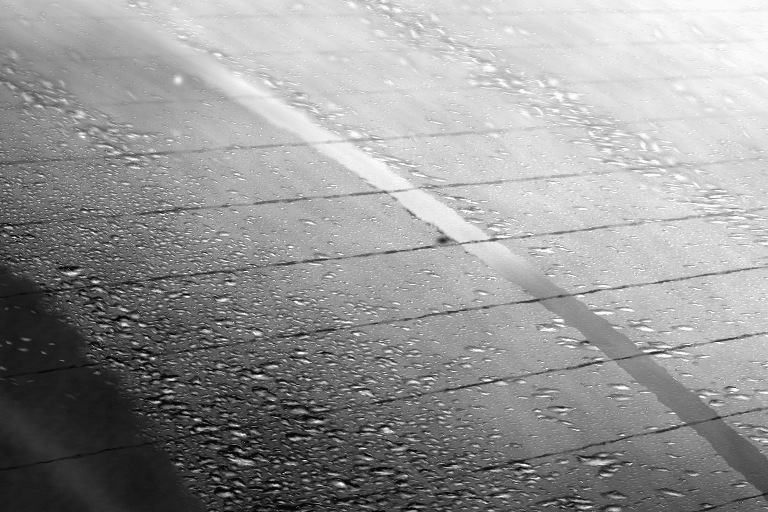
Write a Shadertoy shader that draws this texture.

```glsl
// Wet tiled surface in soft focus: water beads, dark seams and a pale strip receding diagonally.
const float SEAM_HORIZON = 1.548;   // height at which the seams converge
const float SEAM_SCALE = 0.868;
const float SEAM_RATIO = 1.14;      // growth of each tile toward the viewer
const float SEAM_WIDTH = 0.0019;
const float STRIP_HALF_WIDTH = 0.041;
const float CARPET_EDGE = -0.42;    // offset from the strip where dense beads begin
const vec2 BEAD_FREQ = vec2(74.0, 15.0);
const vec2 DROP_FREQ = vec2(40.0, 9.5);
const vec2 POOL_FREQ = vec2(24.0, 6.5);
const vec2 GRAIN_FREQ = vec2(145.0, 30.0);
const vec2 BOKEH_FREQ = vec2(30.0, 40.0);
const float DROP_CONTRAST = 0.45;
const float SHADOW_TONE = 0.105;

vec3 hash3(vec2 p) {
    vec3 v = fract(vec3(p.xyx) * vec3(0.1031, 0.1030, 0.0973));
    v += dot(v, v.yxz + 33.33);
    return fract((v.xxy + v.yzz) * v.zyx);
}

// Layered sines, roughly -1 to 1
float ripple(vec2 p) {
    float sum = 0.0, gain = 0.5;
    for (int i = 0; i < 4; i++) {
        sum += gain * sin(p.x + 1.7 * sin(p.y)) * cos(p.y * 1.1 - 0.6 * p.x);
        p = mat2(1.5, 1.2, -1.2, 1.5) * p + 2.3;
        gain *= 0.6;
    }
    return sum;
}

float band(float v, float center, float width) {
    float d = (v - center) / width;
    return exp(-d * d);
}

// Scattered slanted drops: dark upper rim, bright lower core
float drops(vec2 q, float cover, float soft) {
    vec2 cell = floor(q);
    float tone = 0.0;
    for (int j = -1; j <= 1; j++) {
        for (int i = -1; i <= 1; i++) {
            vec2 id = cell + vec2(i, j);
            vec3 h = hash3(id + 40.0);
            vec3 kind = hash3(id + 171.0);
            float radius = mix(0.27, 0.6, h.z) * smoothstep(0.0, 0.15, cover - kind.x);
            vec2 d = (q - id - 0.2 - 0.6 * h.xy) / max(radius, 0.001);
            d.y += mix(0.1, 0.95, kind.y) * d.x;
            d.y *= mix(1.0, 1.3, kind.z);
            float body = 1.0 - smoothstep(1.0 - soft, 1.0 + soft, length(d));
            vec2 core = (d - vec2(0.1, -0.3)) * vec2(0.8, 1.2);
            tone += body * (mix(1.4, 2.2, h.x) * exp(-2.6 * dot(core, core)) - 0.65);
        }
    }
    return clamp(tone, -0.85, 1.4);
}

void mainImage(out vec4 fragColor, in vec2 fragCoord) {
    vec2 p = fragCoord / iResolution.y;
    float pixel = 1.0 / iResolution.y;
    float blur = smoothstep(0.5, 0.92, p.y + 0.06 * smoothstep(0.8, 1.4, p.x));

    // Perspective coordinates: tile row, and offset from the strip
    float skew = 1.0 - 0.19 * p.x;
    float depth = SEAM_HORIZON - (p.y - 0.195 * p.x) / skew;
    float row = log(depth / SEAM_SCALE) / log(SEAM_RATIO);
    float offset = p.x - (1.562 - 0.966 * p.y - 0.435 * p.y * p.y);
    vec2 ground = vec2((p.x + 0.6 * p.y - 0.75) / depth, -row);
    float wobble = ripple(p * 42.0);
    float rough = ripple(p * 95.0 + 7.0);
    float patches = ripple(p * 13.0 + 4.0);
    float streaks = ripple(vec2(offset * 55.0, p.y * 22.0));

    // Broad light falling from the upper right
    float reach = 0.35 * p.x + 0.75 * p.y;
    float tone = mix(0.27, 0.85, smoothstep(0.1, 0.97, reach)) + 0.12 * smoothstep(0.98, 1.25, reach);
    tone += 0.04 * band(length(p - vec2(0.8, 0.5)), 0.0, 0.4);
    tone -= 0.08 * (1.0 - smoothstep(-0.9, -0.3, offset));
    tone -= 0.15 * (1.0 - smoothstep(-0.04, 0.03, offset)) * band(p.y, 0.87, 0.1);
    tone -= 0.16 * smoothstep(0.9, 1.4, p.x) * (1.0 - smoothstep(0.0, 0.3, p.y));
    tone += 0.045 * patches + 0.035 * streaks;

    // Strip: pale when distant, dark when near
    float edge = 0.003 + 0.018 * blur;
    float bank = offset + 0.010 * wobble + 0.004 * rough;
    float strip = 1.0 - smoothstep(-edge, edge, abs(bank) - STRIP_HALF_WIDTH);
    float pale = smoothstep(0.45, 0.54, p.y) * (1.0 - smoothstep(0.82, 0.92, p.y));
    tone += strip * (0.14 * pale - 0.15 * (1.0 - smoothstep(0.4, 0.5, p.y)));
    tone -= 0.4 * band(bank, -STRIP_HALF_WIDTH, 0.006) * band(p.y, 0.575, 0.07) * smoothstep(-0.5, 0.3, rough);

    // Shadowed corner
    float cornerEdge = -1.17 + 0.42 * p.y;
    float corner = 1.0 - smoothstep(-0.03, 0.025, offset - cornerEdge - 0.03 * wobble - 0.02 * rough);

    // Where the water gathers
    float carpet = 1.0 - smoothstep(CARPET_EDGE - 0.16, CARPET_EDGE + 0.14, offset + 0.08 * patches);
    carpet *= 1.0 - smoothstep(0.58, 0.9, p.y);
    float near = 1.0 - smoothstep(0.2, 0.34, p.y);
    float clusters = band(offset, 0.57 + 0.03 * patches, 0.065) * smoothstep(0.45, 0.55, p.y);
    clusters += band(offset, cornerEdge + 0.1, 0.055) * (1.0 - smoothstep(0.45, 0.55, p.y));
    clusters += band(offset, -0.42, 0.075) * smoothstep(0.62, 0.72, p.y);
    clusters += band(offset, -0.76, 0.07) * near + 0.6 * band(offset, -0.29, 0.05) * near;
    clusters += 0.8 * band(offset, 0.085, 0.035) + band(offset, -0.06, 0.05) * band(p.y, 0.33, 0.035);
    float dry = (1.0 - 0.9 * strip) * (1.0 - 0.9 * corner);

    float soft = 0.25 + 0.55 * blur;
    vec2 bent = ground + (1.0 - blur) * (vec2(0.004, 0.014) * wobble + vec2(0.002, 0.010) * rough);
    float beads = drops(bent * BEAD_FREQ, 0.2 + 0.85 * carpet, 0.35 + 0.4 * blur);
    float scattered = drops(bent * DROP_FREQ, 0.15 + 0.2 * carpet + 0.6 * clusters, soft);
    float pools = drops(bent * POOL_FREQ + 9.0, 0.05 + 0.55 * clusters, soft);
    float grain = drops(bent * GRAIN_FREQ, 0.9, 0.6);
    float bokeh = drops((p + 0.006 * wobble) * BOKEH_FREQ, 0.22 + 0.75 * clusters, 0.85);
    float contrast = DROP_CONTRAST * mix(1.0, 0.25, blur) * dry;
    tone += contrast * (0.65 * beads * (1.0 - 0.4 * min(clusters, 1.0)) + 0.75 * scattered + 0.85 * pools);
    tone += 0.1 * grain * (1.0 - 0.92 * blur) * (1.0 - 0.6 * strip);
    tone += (0.07 + 0.12 * min(clusters, 1.0)) * bokeh * dry * smoothstep(0.1, 0.6, blur);

    // Corner shade with a faint lighter streak
    float shade = SHADOW_TONE + 0.03 * patches + 0.02 * rough + 0.08 * band(offset, -1.35, 0.045);
    shade += 0.3 * max(scattered, 0.0) * band(p.y, 0.33, 0.08);
    tone = mix(tone, shade, 0.9 * corner);

    // Broken seams between tiles
    float seamDistance = abs(row - round(row) + 0.014 * wobble) * log(SEAM_RATIO) * depth * skew;
    float seamWidth = SEAM_WIDTH * (1.0 + 1.1 * rough) + 0.002 * blur;
    float seam = 1.0 - smoothstep(seamWidth * 0.3, seamWidth * 1.3 + 0.6 * pixel, seamDistance);
    float seamFade = mix(0.68, 0.04, smoothstep(0.42, 0.86, p.y + 0.1 * smoothstep(0.8, 1.4, p.x)));
    tone *= 1.0 - seam * seamFade * mix(0.4, 1.0, smoothstep(-0.3, 0.3, ripple(p * 60.0)));

    // Dark knot beside the strip and a distant glint
    tone *= 1.0 - 0.8 * band(length((p - vec2(0.865, 0.53)) * vec2(0.6, 1.0)), 0.0, 0.007);
    tone += 0.35 * band(length(p - vec2(0.348, 0.844)), 0.0, 0.008);
    fragColor = vec4(vec3(clamp(tone, 0.03, 0.98)), 1.0);
}
```
